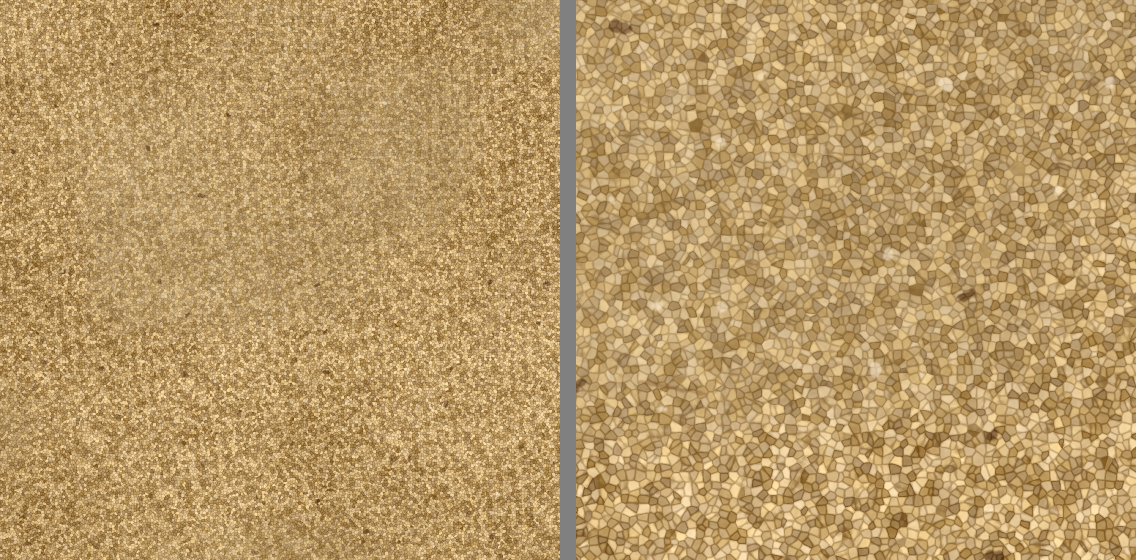
Left: the whole. Right: its middle third, enlarged.
A Shadertoy shader for this texture:

```glsl
// Fine golden sand: packed grains with dark gaps, soft patches, pebbles and a few fibres.
#define GRAINS 205.0        // grains across the canvas
#define GRAIN_CONTRAST 0.35 // brightness spread between grains
#define GAP_DEPTH 0.20      // darkening between grains
#define PATCH_DEPTH 0.10    // broad light and dark areas
#define HUE_SPREAD 0.07     // orange to grey variation
#define SAND_COLOR vec3(0.735, 0.605, 0.398)
#define FIBRE_COLOR vec3(0.57, 0.42, 0.25)
#define DEBRIS_COLOR vec3(0.40, 0.27, 0.15)
#define PEBBLE_COLOR vec3(0.91, 0.83, 0.70)

float hash(vec2 p) {
    return fract(sin(dot(p, vec2(127.1, 311.7))) * 43758.5453);
}

vec2 hash2(vec2 p) {
    return vec2(hash(p), hash(p + 57.3));
}

float noise(vec2 p) {
    vec2 i = floor(p), f = fract(p);
    f = f * f * (3.0 - 2.0 * f);
    return mix(mix(hash(i), hash(i + vec2(1, 0)), f.x),
               mix(hash(i + vec2(0, 1)), hash(i + vec2(1, 1)), f.x), f.y);
}

// Cellular grains: x = gap distance, yz = id of the nearest grain
vec3 grainCell(vec2 p) {
    vec2 cell = floor(p), nearestId = cell;
    float nearest = 8.0, second = 8.0;
    for (int y = -1; y <= 1; y++)
    for (int x = -1; x <= 1; x++) {
        vec2 id = cell + vec2(x, y);
        float d = length(id + hash2(id) - p);
        if (d < nearest) {
            second = nearest;
            nearest = d;
            nearestId = id;
        } else {
            second = min(second, d);
        }
    }
    return vec3(second - nearest, nearestId);
}

// Coverage of sparse bars or blobs, one at most per cell; sizes in canvas units
float scatter(vec2 uv, float cells, float chance, float halfLength, float radius, float seed) {
    vec2 id = floor(uv * cells) + seed;
    vec2 center = mix(vec2(0.3), vec2(0.7), hash2(id + 3.7));
    vec2 p = (fract(uv * cells) - center) / cells;
    float angle = 6.2832 * hash(id + 9.1);
    vec2 dir = vec2(cos(angle), sin(angle));
    float along = clamp(dot(p, dir), -halfLength, halfLength);
    float size = radius * mix(0.6, 1.3, hash(id + 5.3));
    float d = length(p - dir * along) + radius * (noise(uv * 300.0) - 0.5);
    return step(hash(id + 1.9), chance) * (1.0 - smoothstep(size - 0.001, size + 0.001, d));
}

vec3 sand(vec2 uv) {
    // Broad patches: some areas are calmer and greyer
    float broad = 0.6 * noise(uv * 5.0) + 0.4 * noise(uv * 13.0 + 7.0) - 0.5;
    float clumps = noise(uv * 48.0 + 21.0) - 0.5;
    float calm = smoothstep(0.55, 0.85, noise(uv * 4.0 + 31.0));

    // Grains with a slightly warped outline
    vec2 p = uv * GRAINS;
    p += 0.35 * (vec2(noise(p * 0.7), noise(p * 0.7 + 40.0)) - 0.5);
    vec3 grain = grainCell(p);
    float brightness = hash(grain.yz + 13.7) - 0.5;
    float hue = hash(grain.yz + 71.1) - 0.5;
    float body = smoothstep(0.0, 0.35, grain.x) - 0.65;

    float tone = GRAIN_CONTRAST * brightness + GAP_DEPTH * body;
    tone *= 1.0 - 0.3 * calm;
    tone += PATCH_DEPTH * (broad + 0.6 * clumps);
    tone += 0.05 * (noise(p * 2.3) - 0.5);

    vec3 color = SAND_COLOR + tone * vec3(0.97, 1.02, 1.0);
    color += HUE_SPREAD * hue * vec3(0.35, 0.0, -1.0);
    color += calm * vec3(-0.012, 0.0, 0.012);

    // Fibres, dark debris and pale pebbles
    float fibre = scatter(uv, 6.0, 0.14, 0.020, 0.0016, 11.0);
    float debris = scatter(uv, 13.0, 0.13, 0.002, 0.0032, 43.0);
    float pebble = scatter(uv, 30.0, 0.08, 0.001, 0.0024, 87.0);
    color = mix(color, FIBRE_COLOR + 0.5 * tone, 0.65 * fibre);
    color = mix(color, DEBRIS_COLOR + 0.5 * tone, 0.75 * debris);
    return mix(color, PEBBLE_COLOR + 0.3 * tone, 0.8 * pebble);
}

void mainImage(out vec4 fragColor, in vec2 fragCoord) {
    // Average four samples per pixel to smooth the grain edges
    vec3 color = vec3(0.0);
    for (int i = 0; i < 4; i++) {
        vec2 offset = vec2(i % 2, i / 2) * 0.5 - 0.25;
        color += sand((fragCoord + offset) / iResolution.y);
    }
    fragColor = vec4(clamp(color * 0.25, 0.0, 1.0), 1.0);
}
```
